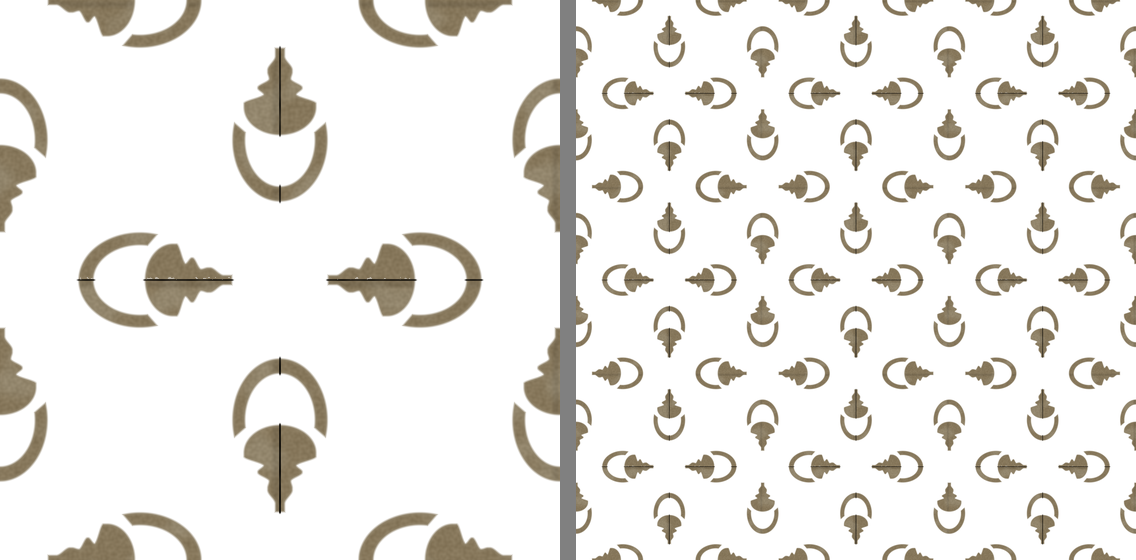
Left: one tile. Right: repeated 3 by 3.
A three.js fragment shader for this pattern:

```glsl
varying vec2 vUv;

// Lengths are in hundredths of a tile scale: two tiles of 3.84 span the canvas
const float TILE = 3.84;
const vec3 GROUND = vec3(1.0);
const vec3 OLIVE = vec3(0.525, 0.465, 0.355);
const vec3 PALE_OLIVE = vec3(0.575, 0.525, 0.425);
const vec3 SEAM = vec3(0.07, 0.06, 0.04);

float hash(vec2 p) {
  return fract(sin(dot(p, vec2(127.1, 311.7))) * 4375.85);
}

// Gradient noise that wraps after a whole number of cells
float gradientAt(vec2 cell, vec2 offset, float period) {
  float angle = 6.2832 * hash(mod(cell, period));
  return dot(vec2(cos(angle), sin(angle)), offset);
}

float wrapNoise(vec2 uv, float period) {
  vec2 p = uv * period;
  vec2 i = floor(p), f = p - i;
  vec2 s = f * f * f * (f * (f * 6.0 - 15.0) + 10.0);
  vec2 e = vec2(1.0, 0.0);
  float low = mix(gradientAt(i, f, period), gradientAt(i + e.xy, f - e.xy, period), s.x);
  float high = mix(gradientAt(i + e.yx, f - e.yx, period), gradientAt(i + e.xx, f - e.xx, period), s.x);
  return mix(low, high, s.y);
}

float ellipse(vec2 p, vec2 radii) {
  float k = length(p / radii);
  return (k - 1.0) * max(k, 1e-4) / max(length(p / (radii * radii)), 1e-4);
}

// Half width of the scalloped bud along its axis
float budWidth(float x) {
  return 0.065 + 0.105 * smoothstep(0.77, 0.96, x)
    - 0.02 * smoothstep(0.99, 1.08, x)
    + 0.155 * smoothstep(1.08, 1.20, x)
    - 0.08 * smoothstep(1.21, 1.30, x)
    + 0.27 * smoothstep(1.29, 1.42, x);
}

float bud(vec2 p) {
  float slope = (budWidth(p.x + 0.01) - budWidth(p.x - 0.01)) / 0.02;
  float side = (p.y - budWidth(p.x)) / sqrt(1.0 + slope * slope);
  float base = ellipse(vec2(max(p.x - 1.47, 0.0), p.y), vec2(0.38, 0.495));
  return max(max(side, base), 0.66 - p.x);
}

// Half oval band with slanted ends
float arch(vec2 p) {
  vec2 q = p - vec2(1.92, 0.0);
  float band = max(ellipse(q, vec2(0.84, 0.65)), -ellipse(q, vec2(0.64, 0.48)));
  return max(band, 1.683 - dot(p, vec2(0.756, 0.655)));
}

// p: signed distance along and across the axis; line: index of the axis
vec3 paintMotif(vec3 color, vec2 p, float line, float upright, vec2 uv) {
  vec2 q = abs(p);
  float d = min(bud(q), arch(q));
  float inner = mod(line, 2.0);

  // Glaze: broad patches, grain and a different tone on each half
  float halfTone = hash(vec2(inner + 2.0 * upright, 3.0 * step(0.0, p.x) + step(0.0, p.y)));
  float patches = wrapNoise(uv, 14.0) + 0.3 * (halfTone - 0.5);
  vec3 glaze = mix(OLIVE, PALE_OLIVE, smoothstep(-0.05, 0.35, patches));
  glaze += 0.05 * wrapNoise(uv, 150.0) + 0.02 * wrapNoise(uv, 50.0);
  glaze *= 1.0 - 0.10 * (1.0 - smoothstep(0.0, 0.08, abs(p.y + 0.06)));
  glaze = mix(glaze, PALE_OLIVE, 0.6 * smoothstep(-0.05, -0.01, d));
  color = mix(color, glaze, 1.0 - smoothstep(-0.02, 0.02, d));

  // Joint between the halves, heavier on one upright motif
  float width = mix(0.008, 0.016, upright * step(0.0, p.x));
  float joint = 1.0 - smoothstep(width * 0.5, width * 0.5 + 0.012, q.y);
  joint *= inner * (1.0 - smoothstep(0.0, 0.04, d));
  color = mix(color, SEAM, joint * (0.9 + 0.3 * wrapNoise(uv, 40.0)));

  // Chips beside the joint
  float chips = smoothstep(0.25, 0.4, wrapNoise(uv, 170.0));
  chips *= 1.0 - smoothstep(0.008, 0.025, abs(p.y - 0.025));
  chips *= inner * (1.0 - upright) * (1.0 - smoothstep(-0.02, 0.0, d));
  return mix(color, vec3(0.83, 0.81, 0.78), 0.7 * chips);
}

void main() {
  vec2 grid = vUv * 2.0;
  vec2 line = floor(grid + 0.5);
  vec2 across = grid - line;

  // Neighbouring axes are shifted by one tile
  float alongRow = mod(grid.x - line.y + 1.0, 2.0) - 1.0;
  float alongColumn = mod(grid.y - line.x, 2.0) - 1.0;

  vec3 color = paintMotif(GROUND, TILE * vec2(alongRow, across.y), line.y, 0.0, vUv);
  color = paintMotif(color, TILE * vec2(alongColumn, across.x), line.x, 1.0, vUv);
  gl_FragColor = vec4(color, 1.0);
}
```
